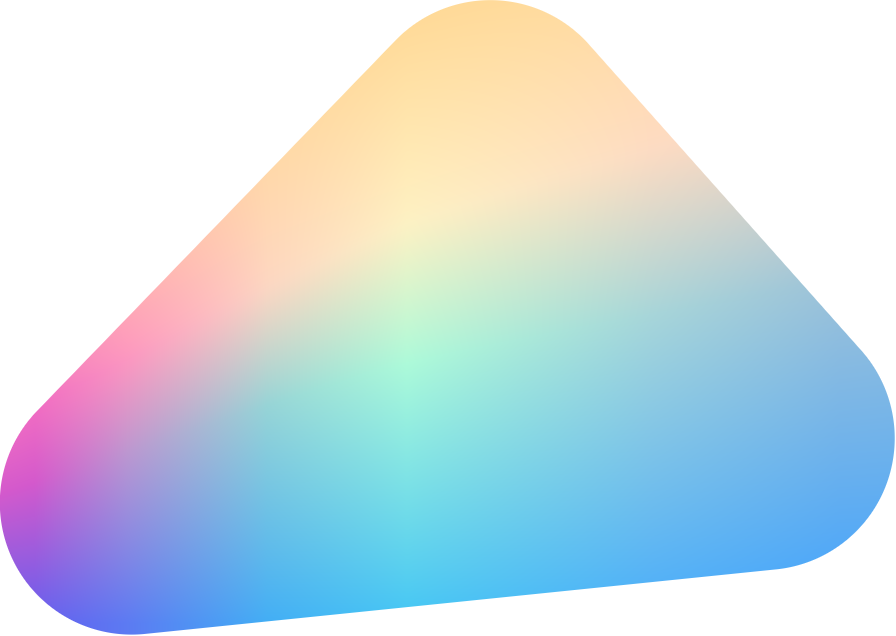
A Shadertoy shader for this background:

```glsl
// A rounded triangle on white, filled with a soft pastel mesh gradient.

// Signed distance to a triangle with clockwise corners.
float triangleDistance(vec2 p, vec2 corners[3]) {
    float nearest = 1e5, side = 1e5;
    for (int i = 0; i < 3; i++) {
        vec2 a = corners[i];
        vec2 edge = corners[(i + 1) % 3] - a, q = p - a;
        vec2 offset = q - edge * clamp(dot(q, edge) / dot(edge, edge), 0.0, 1.0);
        nearest = min(nearest, length(offset));
        side = min(side, edge.y * q.x - edge.x * q.y);
    }
    return side > 0.0 ? -nearest : nearest;
}

// Horizontal colour ramp through six unevenly spaced stops.
vec3 ramp(vec3 colours[6], float x) {
    float stops[6] = float[](0.055, 0.20, 0.42, 0.64, 1.026, 1.32);
    vec3 colour = colours[0];
    for (int i = 1; i < 6; i++) {
        float k = clamp((x - stops[i - 1]) / (stops[i] - stops[i - 1]), 0.0, 1.0);
        colour = mix(colour, colours[i], k);
    }
    return colour;
}

// Warm above a bent crease, cooling to blue towards the base.
vec3 meshGradient(vec2 p) {
    vec3 creaseColours[6] = vec3[](
        vec3(0.95, 0.43, 0.76), vec3(1.00, 0.59, 0.75), vec3(1.00, 0.84, 0.76),
        vec3(1.00, 0.945, 0.765), vec3(1.00, 0.86, 0.76), vec3(1.00, 0.84, 0.75));
    vec3 middleColours[6] = vec3[](
        vec3(0.83, 0.35, 0.80), vec3(0.74, 0.59, 0.815), vec3(0.59, 0.83, 0.84),
        vec3(0.675, 0.98, 0.85), vec3(0.655, 0.835, 0.85), vec3(0.62, 0.76, 0.845));
    vec3 baseColours[6] = vec3[](
        vec3(0.39, 0.37, 0.935), vec3(0.36, 0.48, 0.95), vec3(0.26, 0.68, 0.96),
        vec3(0.26, 0.77, 0.96), vec3(0.28, 0.675, 0.985), vec3(0.245, 0.635, 1.0));

    float s = p.x - 0.62;
    float crease = 0.65 + 0.40 * s - 0.11 * sqrt(s * s + 0.01);
    float drop = crease - p.y;
    float below = 0.5 * (drop + sqrt(drop * drop + 0.0004));
    float depth = below / (crease - 0.02);

    vec3 colour = mix(ramp(creaseColours, p.x), ramp(middleColours, p.x),
                      clamp(depth / 0.35, 0.0, 1.0));
    colour = mix(colour, ramp(baseColours, p.x), clamp((depth - 0.35) / 0.65, 0.0, 1.0));
    return mix(colour, vec3(1.0, 0.85, 0.59), clamp(-drop / 0.33, 0.0, 1.0));
}

void mainImage(out vec4 fragColor, in vec2 fragCoord) {
    vec2 p = fragCoord / iResolution.y;
    vec2 corners[3] = vec2[](vec2(0.207, 0.2095), vec2(0.771, 0.7925), vec2(1.1995, 0.311));
    float distanceToEdge = triangleDistance(p, corners) - 0.2073;
    float coverage = clamp(0.5 - distanceToEdge * iResolution.y, 0.0, 1.0);
    fragColor = vec4(mix(vec3(1.0), meshGradient(p), coverage), 1.0);
}
```
